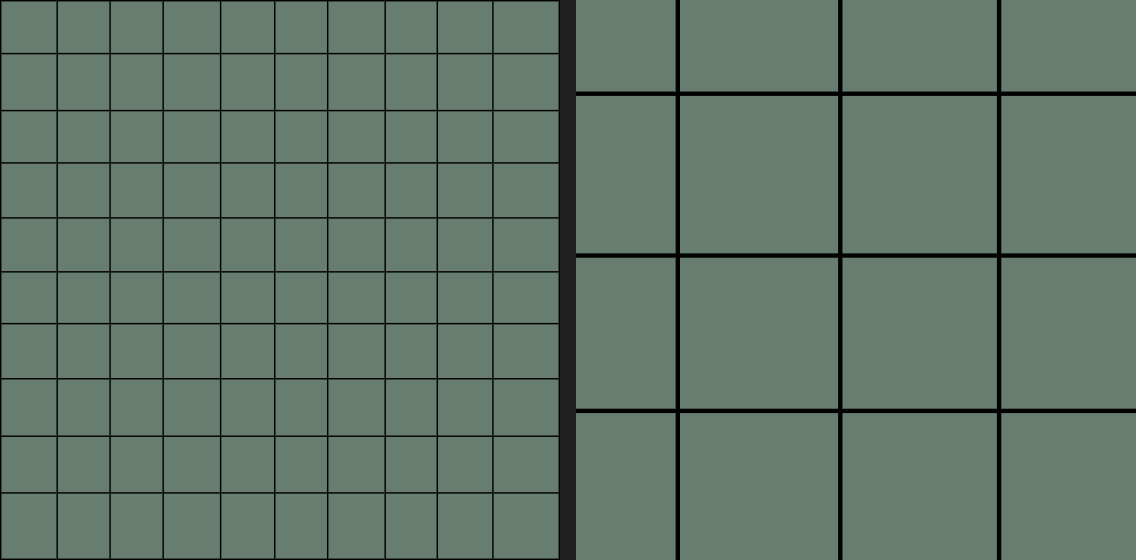
Left: the whole. Right: its middle third, enlarged.
A Shadertoy shader for this pattern:

```glsl
// Sage green sheet ruled with ten by ten uneven squares in thin black lines.

// Position of the n-th vertical (x) and horizontal (y) rule, from the top left
vec2 rulePosition(float n) {
    float columnDrift = 0.0031 * sin(1.55 * n + 0.0112 * n * n * n);
    float rowDrift = 0.0021 * cos(3.39 * n - 0.151 * n * n);
    float bulge = (n - 6.2) / 2.0;
    rowDrift -= 0.007 * exp(-bulge * bulge);
    return 0.0977 * n + vec2(0.0013 + columnDrift, 0.0001 + rowDrift);
}

void mainImage(out vec4 fragColor, in vec2 fragCoord) {
    vec2 sheet = fragCoord / iResolution.xy;
    sheet.y = 1.0 - sheet.y;
    float halfWidth = 0.0013;

    // Outer frame, flush with the sheet edges
    vec2 nearest = abs(min(sheet, 1.0 - sheet) - halfWidth);

    // Inner rules; the last row and column stay wider
    for (int i = 1; i < 10; i++) {
        nearest = min(nearest, abs(sheet - rulePosition(float(i))));
    }

    // Smooth line coverage over one pixel
    vec2 coverage = clamp((halfWidth - nearest) * iResolution.xy + 0.5, 0.0, 1.0);
    float ink = max(coverage.x, coverage.y);

    vec3 sage = vec3(0.40, 0.49, 0.44);
    vec3 black = vec3(0.005);
    fragColor = vec4(mix(sage, black, ink), 1.0);
}
```
